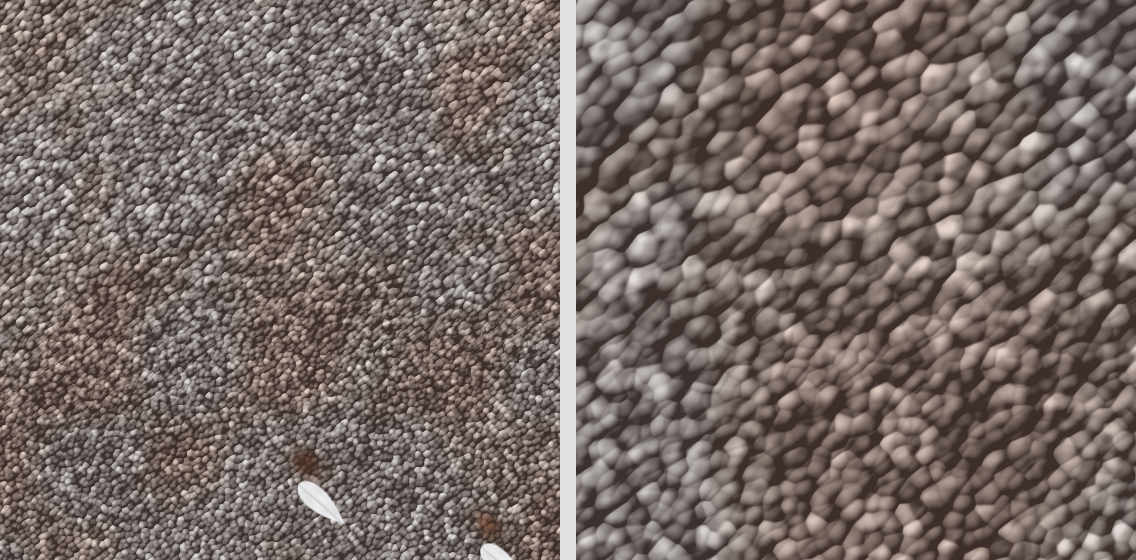
Left: the whole. Right: its middle third, enlarged.
A WebGL 1 fragment shader for this texture:

```glsl
precision highp float;
// Coarse grey-brown stone surface, combed diagonally at the top and even below,
// with brown stains and two pale petals. Grains are softly blended cells lit
// from one side, with fine grit on top and broad noise for the uneven tone.

uniform vec2 u_resolution;

const vec3 DARK_STONE  = vec3(0.265, 0.225, 0.215);
const vec3 LIGHT_STONE = vec3(0.800, 0.785, 0.775);
const vec3 WARM_TINT   = vec3(1.02, 0.94, 0.90);
const vec3 STAIN_BROWN = vec3(0.37, 0.25, 0.19);
const vec3 PETAL_WHITE = vec3(0.91, 0.91, 0.92);

const float COMB_ANGLE   = 0.68;              // radians, rising to the right
const vec2  COMBED_GRAIN = vec2(66.0, 102.0); // grains per canvas, along and across
const vec2  EVEN_GRAIN   = vec2(92.0, 104.0);
const float GRAIN_SHARPNESS = 15.0;
const float MEAN_TONE    = 0.41;
const float TONE_SPREAD  = 0.68;
const float SIDE_LIGHT   = 0.62;
const float GAP_DEPTH    = 0.90;
const float GRIT_AMOUNT  = 0.46;
const float BROAD_AMOUNT = 0.26;

const vec2  PETAL_BASE   = vec2(0.535, 0.136);
const vec2  PETAL_STEP   = vec2(0.326, -0.111);
const vec2  STAIN_OFFSET = vec2(0.014, 0.036);
const float PETAL_ANGLE  = -0.73;
const float PETAL_LENGTH = 0.108;
const float PETAL_WIDTH  = 0.052;
const float EDGE_SOFT    = 0.0022;

vec3 hash3(vec2 p) {
  vec3 q = fract(p.xyx * vec3(0.1031, 0.1030, 0.0973));
  q += dot(q, q.yxz + 33.33);
  return fract((q.xxy + q.yzz) * q.zyx);
}

float valueNoise(vec2 p) {
  vec2 cell = floor(p), f = fract(p);
  f = f * f * (3.0 - 2.0 * f);
  float low  = mix(hash3(cell).x, hash3(cell + vec2(1.0, 0.0)).x, f.x);
  float high = mix(hash3(cell + vec2(0.0, 1.0)).x, hash3(cell + 1.0).x, f.x);
  return mix(low, high, f.y);
}

// Rotates p into a frame whose x axis points along the angle.
vec2 toFrame(vec2 p, float angle) {
  float c = cos(angle), s = sin(angle);
  return vec2(c * p.x + s * p.y, c * p.y - s * p.x);
}

// Signed brightness of a bed of grains, lit along +y.
float grains(vec2 p) {
  vec2 cell = floor(p), f = fract(p);
  float total = 0.0, tone = 0.0, slope = 0.0;
  for (int j = -1; j <= 1; j++) {
    for (int i = -1; i <= 1; i++) {
      vec2 corner = vec2(float(i), float(j));
      vec3 rnd = hash3(cell + corner + 57.0);
      vec2 d = f - corner - 0.1 - 0.8 * rnd.xy;
      float w = exp(-GRAIN_SHARPNESS * dot(d, d));
      total += w;
      tone  += w * (rnd.z * rnd.z - 0.33);
      slope += w * d.y;
    }
  }
  float depth = -log(total) / GRAIN_SHARPNESS;
  return (TONE_SPREAD * tone + SIDE_LIGHT * slope) / total
       + GAP_DEPTH * (0.13 - depth);
}

// Coverage of a petal with a blunt base at the origin and a pointed tip.
float petal(vec2 q) {
  float t = clamp(q.x / PETAL_LENGTH, 0.0, 1.0);
  float halfWidth = PETAL_WIDTH * sqrt(t) * (1.0 - t);
  float gap = max(abs(q.y) - halfWidth, max(-q.x, q.x - PETAL_LENGTH));
  return 1.0 - smoothstep(-EDGE_SOFT, EDGE_SOFT, gap);
}

void main() {
  vec2 p = gl_FragCoord.xy / u_resolution.y;
  vec2 combed = toFrame(p, COMB_ANGLE) + 2.0;

  // Combed grains above fade into even grains below.
  float comb = smoothstep(0.15, 0.65, p.y + 0.2 * (valueNoise(p * 4.0) - 0.5));
  float relief = mix(grains(combed * EVEN_GRAIN + 31.0),
                     grains(combed * COMBED_GRAIN), comb);
  relief /= sqrt(comb * comb + (1.0 - comb) * (1.0 - comb));

  // Fine grit and broad diagonal streaks.
  float grit = valueNoise(combed * vec2(150.0, 195.0)) - 0.5;
  float broad = 0.6 * valueNoise(combed * vec2(4.0, 9.0))
              + 0.4 * valueNoise(combed * vec2(11.0, 23.0)) - 0.5;
  float tone = MEAN_TONE + relief + GRIT_AMOUNT * grit + BROAD_AMOUNT * broad
             + 0.08 * (p.y - 0.5);
  tone = clamp(tone, -0.06, 1.15);
  vec3 colour = mix(DARK_STONE, LIGHT_STONE, tone);

  // Warm patches gather where the broad tone is low.
  float warm = smoothstep(0.45, 0.85, valueNoise(p * 6.0 + 9.0) - 0.5 * broad);
  colour *= mix(vec3(1.0), WARM_TINT, warm);

  // A stain above each petal, then the petal with a faint vein.
  for (int i = 0; i < 2; i++) {
    vec2 fromBase = p - PETAL_BASE - float(i) * PETAL_STEP;
    vec2 s = toFrame(fromBase - STAIN_OFFSET, PETAL_ANGLE) / vec2(0.034, 0.023);
    float stain = exp(-dot(s, s)) * (0.6 + 0.6 * valueNoise(p * 45.0));
    colour = mix(colour, STAIN_BROWN * (0.75 + 0.6 * tone), min(stain, 0.9));
    vec2 q = toFrame(fromBase, PETAL_ANGLE);
    float vein = 1.0 - smoothstep(0.0, 0.003, abs(q.y + 0.002));
    float shade = 1.0 - 0.09 * vein - 0.08 * valueNoise(q * vec2(60.0, 160.0) + 40.0);
    colour = mix(colour, PETAL_WHITE * shade * 1.04, petal(q));
  }
  gl_FragColor = vec4(clamp(colour, 0.0, 1.0), 1.0);
}
```
